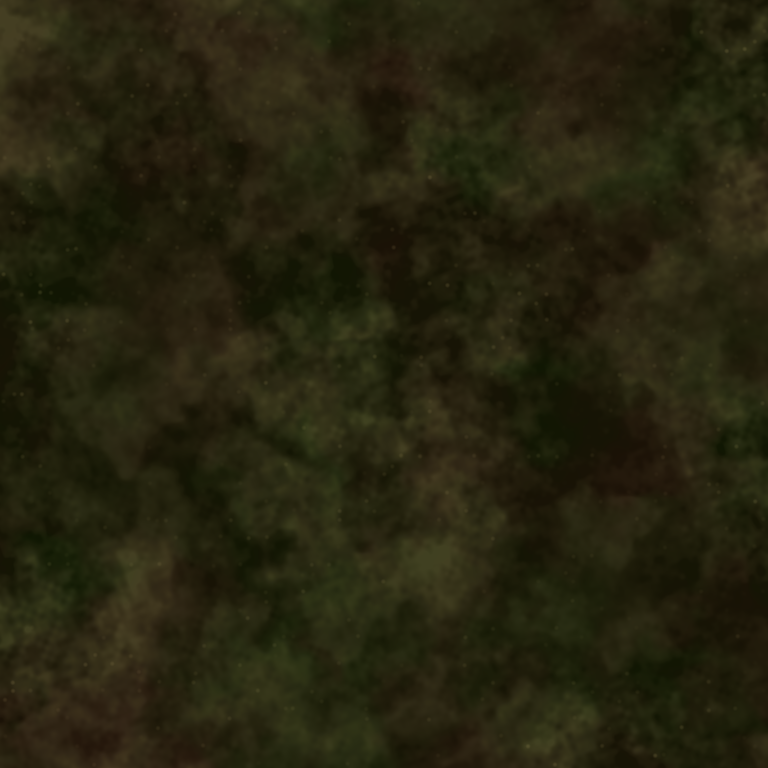
Give the GLSL for this texture, as a WebGL 2 fragment shader.

```glsl
#version 300 es
precision highp float;

uniform vec2 u_resolution;
out vec4 fragColor;

// Tones from deep shade to lit growth
const vec3 DEEP   = vec3(0.085, 0.080, 0.018);
const vec3 SHADE  = vec3(0.118, 0.109, 0.038);
const vec3 SOIL   = vec3(0.150, 0.140, 0.060);
const vec3 MOSS   = vec3(0.172, 0.162, 0.080);
const vec3 LEAF   = vec3(0.200, 0.190, 0.091);
const vec3 LIT    = vec3(0.245, 0.235, 0.122);
const vec3 GREEN_SHIFT = vec3(-0.011, 0.005, -0.004);
const vec3 SPECK_COLOR = vec3(0.075, 0.066, 0.045);

// Feature sizes, in cells per canvas height
const float BROAD_SCALE  = 3.6;
const float PATCH_SCALE  = 8.0;
const float CLUMP_SCALE  = 15.0;
const float DETAIL_SCALE = 29.0;
const float HUE_SCALE    = 7.0;
const float SPECK_SCALE  = 85.0;

// Strengths
const float BROAD_GAIN  = 0.42;
const float PATCH_GAIN  = 0.48;
const float CLUMP_GAIN  = 0.72;
const float CLUMP_EDGE  = 1.7;
const float DETAIL_GAIN = 0.40;
const float DETAIL_FALL = 0.76;
const float WARP        = 0.011;
const float SPECK_SHARE = 0.07;

// Integer hash giving a value in 0..1
float hash(vec2 cell, uint seed) {
    uvec2 q = uvec2(ivec2(cell) + 4096);
    uint h = q.x * 1597334677u ^ q.y * 3812015801u ^ seed * 2654435769u;
    h = (h ^ (h >> 16)) * 2146121005u;
    h = (h ^ (h >> 15)) * 2221713035u;
    h ^= h >> 16;
    return float(h >> 8) / 16777216.0;
}

// Value noise with zero mean and about unit deviation
float noise(vec2 p, uint seed) {
    vec2 cell = floor(p);
    vec2 f = fract(p);
    f = f * f * (3.0 - 2.0 * f);
    float low  = mix(hash(cell, seed), hash(cell + vec2(1, 0), seed), f.x);
    float high = mix(hash(cell + vec2(0, 1), seed), hash(cell + vec2(1, 1), seed), f.x);
    return (mix(low, high, f.y) - 0.5) * 4.66;
}

vec2 turn(vec2 p, float angle) {
    float c = cos(angle), s = sin(angle);
    return mat2(c, s, -s, c) * p;
}

// Fine octaves, each turned against the last
float detail(vec2 p) {
    float sum = 0.0;
    float gain = DETAIL_GAIN;
    float scale = DETAIL_SCALE;
    for (uint i = 0u; i < 3u; i++) {
        sum += gain * noise(turn(p, 0.6 * float(i)) * scale, 20u + i);
        gain *= DETAIL_FALL;
        scale *= 2.05;
    }
    return sum;
}

// Sparse soft points, one at most in each cell
float specks(vec2 p) {
    vec2 cell = floor(p * SPECK_SCALE);
    vec2 center = 0.35 + 0.3 * vec2(hash(cell, 31u), hash(cell, 32u));
    float d = length(fract(p * SPECK_SCALE) - center);
    float present = step(hash(cell, 33u), SPECK_SHARE);
    return present * hash(cell, 34u) * (1.0 - smoothstep(0.05, 0.35, d));
}

vec3 ramp(float z) {
    vec3 color = mix(DEEP, SHADE, smoothstep(-2.1, -1.1, z));
    color = mix(color, SOIL, clamp((z + 1.1) / 0.85, 0.0, 1.0));
    color = mix(color, MOSS, clamp((z + 0.25) / 0.6, 0.0, 1.0));
    color = mix(color, LEAF, clamp((z - 0.35) / 0.7, 0.0, 1.0));
    return mix(color, LIT, clamp((z - 1.05) / 0.9, 0.0, 1.3));
}

void main() {
    vec2 p = gl_FragCoord.xy / min(u_resolution.x, u_resolution.y);

    // Ragged outlines for the clumps
    vec2 bend = vec2(noise(p * 24.0, 1u), noise(p * 24.0, 2u))
              + 0.5 * vec2(noise(p * 55.0, 3u), noise(p * 55.0, 4u));
    vec2 q = p + WARP * bend;

    // Layered light and shade
    float rough = clamp(1.0 + 0.3 * noise(p * 5.0, 5u), 0.5, 1.5);
    float tone = BROAD_GAIN * noise(turn(p, 0.5) * BROAD_SCALE, 6u);
    tone += PATCH_GAIN * noise(turn(q, 1.1) * PATCH_SCALE, 7u);
    tone += CLUMP_GAIN * tanh(CLUMP_EDGE * noise(turn(q, 0.2) * CLUMP_SCALE, 8u));
    tone += rough * detail(p);

    // Drift between green and brown, then pale flecks
    float hue = 0.8 * noise(turn(q, 0.8) * HUE_SCALE, 9u) + 0.5 * noise(q * 21.0, 10u);
    vec3 color = ramp(tone) + GREEN_SHIFT * hue;
    color += SPECK_COLOR * specks(p) * rough;

    fragColor = vec4(clamp(color, 0.0, 1.0), 1.0);
}
```
